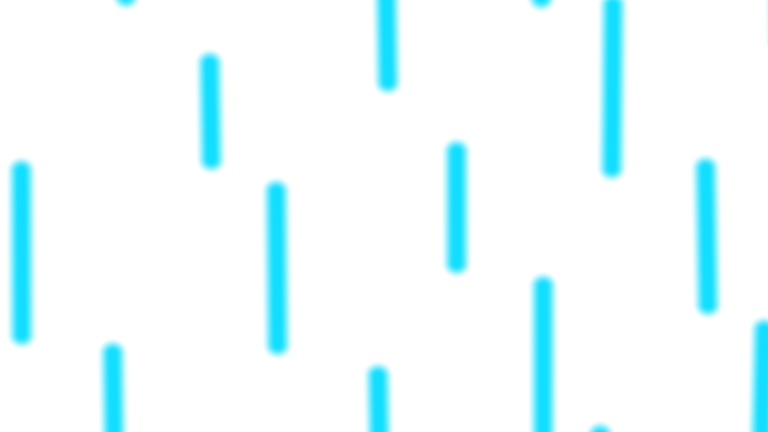
Write a WebGL 1 fragment shader that draws this pattern.

```glsl
precision highp float;
// Sparse, soft-edged cyan dashes falling like rain on white.
// Each column repeats one jittered capsule vertically; a golden-ratio phase
// staggers the columns, and hashes vary position, length and slight tilt.

uniform vec2 u_resolution;

#define COLUMN_WIDTH 0.19
#define ROW_PERIOD 0.95
#define COLUMN_PHASE 0.382
#define JITTER vec2(0.045, 0.06)
#define LENGTH_MIN 0.21
#define LENGTH_MAX 0.38
#define MAX_SLOPE 0.025
#define DASH_RADIUS 0.0215
#define EDGE_SOFTNESS 0.0165
#define PAPER_COLOR vec3(1.0)
#define DASH_COLOR vec3(0.07, 0.87, 1.0)

// Two independent random values in 0..1 per cell.
vec2 hash2(vec2 cell) {
  vec2 q = vec2(dot(cell, vec2(127.1, 311.7)), dot(cell, vec2(269.5, 183.3)));
  return fract(sin(q) * 43758.5453);
}

// Distance from p to a segment through the origin with the given half vector.
float segmentDistance(vec2 p, vec2 halfAxis) {
  float along = clamp(dot(p, halfAxis) / dot(halfAxis, halfAxis), -1.0, 1.0);
  return length(p - halfAxis * along);
}

// Distance to the axis of the dash of one column nearest in height.
float columnDistance(vec2 p, float column) {
  float shift = column * COLUMN_PHASE * ROW_PERIOD;
  float row = floor((p.y + shift) / ROW_PERIOD);
  vec2 cell = vec2(column, row);
  vec2 center = (cell + 0.5) * vec2(COLUMN_WIDTH, ROW_PERIOD) - vec2(0.0, shift);
  center += (hash2(cell) * 2.0 - 1.0) * JITTER;

  vec2 shape = hash2(cell + 37.0);
  float halfLength = 0.5 * mix(LENGTH_MIN, LENGTH_MAX, shape.x);
  float slope = (shape.y * 2.0 - 1.0) * MAX_SLOPE;
  return segmentDistance(p - center, halfLength * vec2(slope, 1.0));
}

void main() {
  vec2 p = gl_FragCoord.xy / u_resolution.y;
  float column = floor(p.x / COLUMN_WIDTH);

  // Jittered dashes may cross into the neighbouring columns.
  float nearest = 1.0;
  for (int i = -1; i <= 1; i++) {
    nearest = min(nearest, columnDistance(p, column + float(i)));
  }

  float coverage = 1.0 - smoothstep(DASH_RADIUS - EDGE_SOFTNESS,
                                    DASH_RADIUS + EDGE_SOFTNESS, nearest);
  gl_FragColor = vec4(mix(PAPER_COLOR, DASH_COLOR, coverage), 1.0);
}
```
